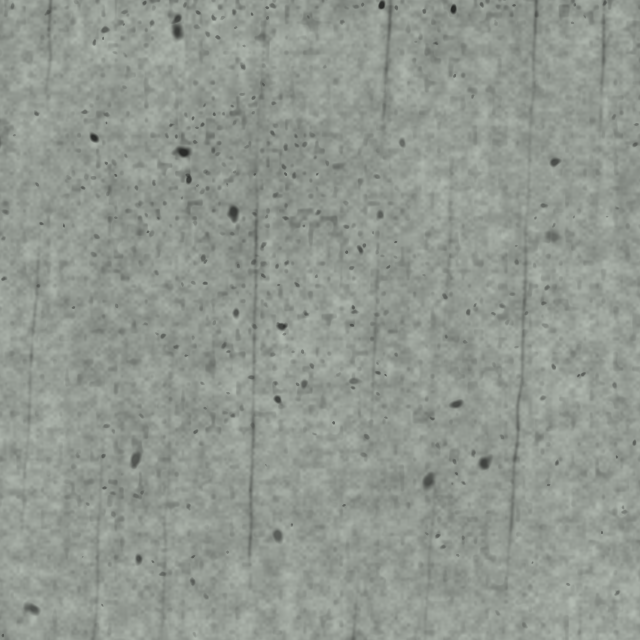
Give the GLSL for this texture, as a WebGL 2 fragment shader.

```glsl
#version 300 es
precision highp float;
// Weathered grey-green cast concrete: a mottled, grainy face with faint
// leaning vertical grooves, soft dark specks and scattered small pits.
// Layered value noise gives the face; jittered cells place the pits.

uniform vec2 u_resolution;
out vec4 fragColor;

const vec3 TINT = vec3(1.0, 1.045, 0.995);
const float BASE_TONE = 0.592;
const float BROAD_AMOUNT = 0.05;
const float MOTTLE_AMOUNT = 0.06;
const float GRAIN_AMOUNT = 0.085;
const float FINE_AMOUNT = 0.06;
const float STREAK_AMOUNT = 0.045;
const float SPECK_DEPTH = 0.15;
const int GROOVE_COUNT = 8;
const float GROOVE_LEAN = 0.055;
const float GROOVE_WIDTH = 0.0032;
const float GROOVE_DEPTH = 0.17;
const float SMALL_PIT_CELLS = 64.0;
const float LARGE_PIT_CELLS = 26.0;

float hash(vec2 p) {
    return fract(sin(dot(p, vec2(127.1, 311.7))) * 43758.55);
}

float noise(vec2 p) {
    vec2 cell = floor(p);
    vec2 f = fract(p);
    f = f * f * (3.0 - 2.0 * f);
    float low = mix(hash(cell), hash(cell + vec2(1.0, 0.0)), f.x);
    float high = mix(hash(cell + vec2(0.0, 1.0)), hash(cell + vec2(1.0)), f.x);
    return mix(low, high, f.y);
}

// Noise centred on zero
float ripple(vec2 p) {
    return noise(p) - 0.5;
}

// How worn the face is: patchy, strongest toward the upper left
float wear(vec2 p) {
    float corner = smoothstep(-0.35, 0.75, p.y - 0.85 * p.x);
    float patches = smoothstep(0.3, 0.75, 0.65 * noise(p * 6.0 + 3.7) + 0.35 * noise(p * 15.0));
    return patches * mix(0.2, 1.0, corner);
}

// Leaning vertical lines whose depth fades in and out along their length
float grooves(vec2 p) {
    float depth = 0.0;
    for (int i = 0; i < GROOVE_COUNT; i++) {
        float id = float(i);
        float jitter = hash(vec2(id, 4.3));
        float x = (id + 0.2 + 0.5 * jitter) / float(GROOVE_COUNT);
        x += GROOVE_LEAN * (p.y - 0.5) * (0.6 + 0.6 * jitter);
        x += 0.018 * ripple(vec2(p.y * 2.5, id * 7.1)) + 0.005 * ripple(vec2(p.y * 22.0, id * 3.9));
        float along = smoothstep(0.2, 0.75, noise(vec2(p.y * 4.0 + id * 5.3, id + 0.5)));
        along *= 0.45 + 0.75 * noise(vec2(p.y * 45.0, id * 9.7));
        float strength = mix(0.4, 1.0, hash(vec2(id, 8.6)));
        float d = (p.x - x) / GROOVE_WIDTH;
        float shade = exp(-d * d) + 0.14 * exp(-d * d * 0.06);
        depth = max(depth, shade * along * strength);
    }
    return depth;
}

// Soft-edged irregular holes; x is the hole, y the pale lip beneath it
vec2 pits(vec2 p, float cells, float chance, float seed) {
    vec2 q = p * cells;
    vec2 home = floor(q);
    vec2 result = vec2(0.0);
    for (int j = -1; j <= 1; j++) {
        for (int i = -1; i <= 1; i++) {
            vec2 cell = home + vec2(i, j);
            vec2 key = cell + seed;
            vec2 centre = cell + 0.15 + 0.7 * vec2(hash(key + 11.3), hash(key + 27.9));
            float present = step(hash(key), chance * wear(centre / cells) + chance * 0.06);
            vec2 d = q - centre;
            float angle = 3.14 * hash(key + 41.7);
            vec2 axis = vec2(cos(angle), sin(angle));
            vec2 local = vec2(dot(d, axis), 1.5 * dot(d, vec2(-axis.y, axis.x)));
            float radius = mix(0.16, 0.38, hash(key + 53.1));
            float reach = length(local) + 0.18 * ripple(q * 4.0);
            float hole = 1.0 - smoothstep(radius * 0.35, radius * 1.35, reach);
            float lip = 1.0 - smoothstep(0.0, radius * 1.3, length(d + vec2(0.0, radius * 1.5)));
            float depth = mix(0.35, 1.0, hash(key + 67.3));
            result = max(result, present * depth * vec2(hole, lip));
        }
    }
    return result;
}

void main() {
    vec2 p = gl_FragCoord.xy / min(u_resolution.x, u_resolution.y);

    // Mottled face
    float tone = BASE_TONE;
    tone += BROAD_AMOUNT * ripple(p * 4.0 + 9.2);
    tone += MOTTLE_AMOUNT * ripple(p * 38.0);
    tone += GRAIN_AMOUNT * ripple(p * 95.0 + 5.1);
    tone += FINE_AMOUNT * ripple(p * 190.0 + 2.6);
    tone += STREAK_AMOUNT * ripple(vec2((p.x - GROOVE_LEAN * p.y) * 75.0, p.y * 5.0));
    tone += 0.7 * STREAK_AMOUNT * ripple(p * vec2(16.0, 90.0) + 6.4);

    // Soft specks, denser where worn
    float worn = wear(p);
    float speck = smoothstep(0.62, 0.98, noise(p * vec2(105.0, 85.0) + 17.0));
    tone -= SPECK_DEPTH * speck * (0.35 + 0.65 * worn) + 0.022 * worn;

    // Grooves and pits
    tone -= GROOVE_DEPTH * grooves(p);
    vec2 small = pits(p, SMALL_PIT_CELLS, 0.24, 0.0);
    vec2 large = pits(p, LARGE_PIT_CELLS, 0.13, 90.0);
    tone += 0.04 * small.y + 0.06 * large.y;
    tone = mix(tone, 0.2, 0.6 * small.x);
    tone = mix(tone, 0.09, 0.9 * large.x);

    fragColor = vec4(clamp(tone * TINT, 0.0, 1.0), 1.0);
}
```
